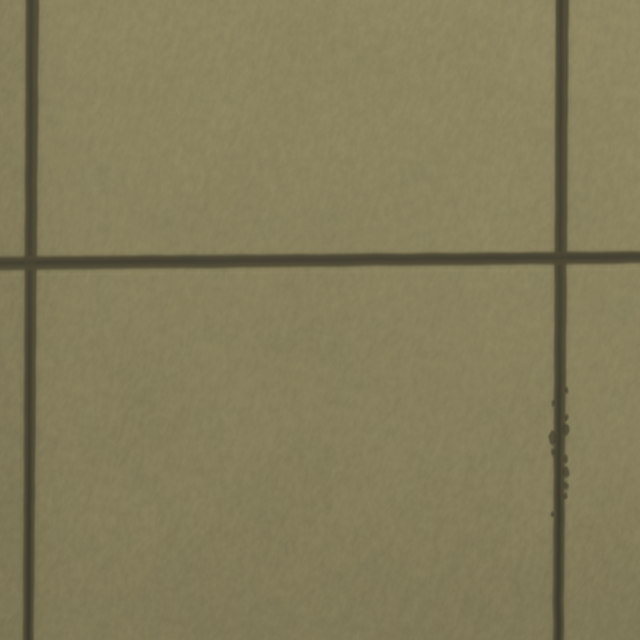
Give the GLSL for this texture, as a WebGL 1 fragment shader.

```glsl
precision highp float;
// Large olive wall tiles, slightly skewed, with dark soft grout grooves and a chipped joint.

uniform vec2 u_resolution;

float hash(float n) {
  return fract(sin(n * 12.9898) * 43758.547);
}

vec2 gradient(vec2 cell) {
  float angle = 6.2832 * hash(dot(cell, vec2(1.0, 5.173)));
  return vec2(cos(angle), sin(angle));
}

float gradientNoise(vec2 p) {
  vec2 i = floor(p), f = fract(p);
  vec2 u = f * f * f * (f * (f * 6.0 - 15.0) + 10.0);
  float a = dot(gradient(i), f);
  float b = dot(gradient(i + vec2(1.0, 0.0)), f - vec2(1.0, 0.0));
  float c = dot(gradient(i + vec2(0.0, 1.0)), f - vec2(0.0, 1.0));
  float d = dot(gradient(i + 1.0), f - 1.0);
  return mix(mix(a, b, u.x), mix(c, d, u.x), u.y);
}

// Signed offset from the nearest line of a repeating set
float lineOffset(float x, float period) {
  return (fract(x / period + 0.5) - 0.5) * period;
}

// Soft band of the given half width
float band(float offset, float halfWidth, float blur) {
  return 1.0 - smoothstep(-blur, blur, abs(offset) - halfWidth);
}

void main() {
  vec2 p = gl_FragCoord.xy / u_resolution;
  float pixel = 1.0 / min(u_resolution.x, u_resolution.y);
  float blur = max(0.0028, pixel);

  // Plaster: lighting falloff, broad mottling and slanted fine grain
  float light = 0.945 + 0.085 * p.y + 0.025 * p.x;
  light -= 0.035 * smoothstep(0.3, 0.0, p.y) * p.x;
  light -= 0.035 * smoothstep(0.12, 0.0, p.x);
  vec2 slanted = vec2(p.x - 0.3 * p.y, p.y + 0.2 * p.x);
  float grain = 0.020 * gradientNoise(p * 7.0 + 3.1)
              + 0.026 * gradientNoise(slanted * vec2(48.0, 32.0))
              + 0.040 * gradientNoise(slanted * vec2(105.0, 66.0) + 17.0)
              + 0.022 * gradientNoise(slanted * vec2(200.0, 140.0) + 41.0);
  vec3 color = vec3(0.530, 0.500, 0.365) * (light + grain);
  color += vec3(-0.006, 0.0, 0.002) * gradientNoise(p * 16.0 + 9.0);

  // Joints: one tile is 0.828 wide, and the joints lean a little
  float wobble = 0.0012 * gradientNoise(p * 23.0);
  float lean = 0.0443 + 0.0062 * p.y;
  vec2 offset = vec2(lineOffset(p.x - lean, 0.828),
                     lineOffset(p.y - 0.5885 - 0.0095 * p.x, 0.828)) + wobble;
  vec2 halfWidth = vec2(0.0083 + 0.0018 * p.y, 0.0105 - 0.0012 * p.x);
  float upright = band(offset.x, halfWidth.x, blur);
  float level = band(offset.y, halfWidth.y, blur * 1.3);

  // Faint shade around the joints and a pale lip below the level one
  color *= 1.0 - 0.06 * band(offset.x, halfWidth.x + 0.004, 0.006);
  color *= 1.0 - 0.05 * band(offset.y, halfWidth.y + 0.003, 0.006);
  color *= 1.0 + 0.035 * band(offset.y + 0.018, 0.001, 0.004);

  // Groove: olive sides with a darker core, deepest at the lower left
  vec3 grooveSide = vec3(0.315, 0.295, 0.215);
  vec3 grooveCore = vec3(0.225, 0.215, 0.165);
  float smudge = 0.5 + 0.7 * gradientNoise(p * vec2(11.0, 9.0) + 5.0);
  float depth = 0.55 + 0.4 * smoothstep(0.6, 0.1, p.y) + 0.2 * smudge;
  vec3 uprightColor = mix(grooveSide, grooveCore,
      band(offset.x + 0.002 * p.y, 0.0035, 0.004) * min(depth, 1.0));
  vec3 levelColor = mix(grooveSide, grooveCore + 0.02,
      band(offset.y - 0.001, 0.0045, 0.005) * (0.75 + 0.25 * smudge));
  color = mix(color, uprightColor, 0.95 * upright);
  color = mix(color, levelColor, 0.95 * level);
  color = mix(color, grooveSide * 0.95, 0.5 * upright * level);

  // Chips nibbled from both sides of the right joint
  float chips = 0.0;
  for (int i = 0; i < 11; i++) {
    float n = float(i);
    float side = hash(n + 2.3) < 0.4 ? -1.0 : 1.0;
    vec2 center = vec2(lean + 0.828 + side * (halfWidth.x + 0.001),
                       0.195 + 0.019 * n + 0.012 * hash(n + 7.1));
    float radius = 0.003 + 0.006 * hash(n + 4.7) * smoothstep(0.12, 0.0, abs(center.y - 0.31));
    vec2 q = (p - center) * vec2(1.2, 0.75);
    float edge = length(q) + 0.002 * gradientNoise(p * 140.0);
    chips = max(chips, 1.0 - smoothstep(radius - blur, radius + blur, edge));
  }
  color = mix(color, vec3(0.27, 0.255, 0.19), 0.75 * chips);

  gl_FragColor = vec4(color, 1.0);
}
```
